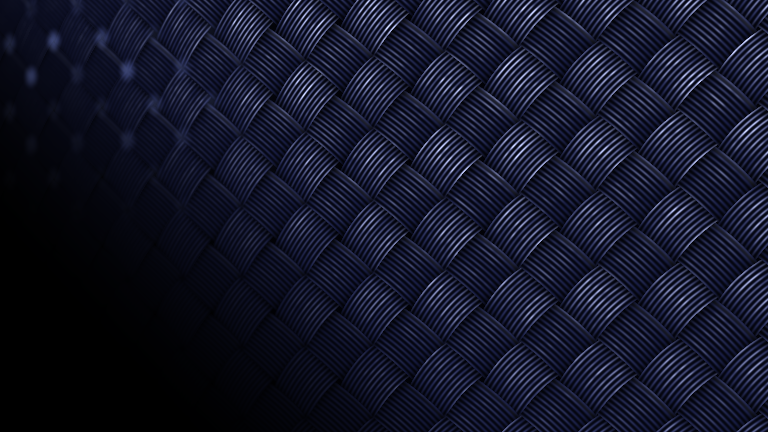
A Shadertoy shader for this pattern:

```glsl
#define RIDGES 10.0
#define HALF_WIDTH 0.465
#define HALF_LENGTH 0.64
#define ROWS 5.75
#define DEFOCUS 0.08
#define GLOSS 1.2
#define NAVY vec3(0.078, 0.098, 0.25)
#define STEEL vec3(0.38, 0.39, 0.41)
#define HOLE vec3(0.006, 0.009, 0.026)
#define HAZE vec3(0.20, 0.23, 0.36)

float hash(vec2 p) {
    return fract(sin(dot(p, vec2(127.1, 311.7))) * 43758.5453);
}

float noise(vec2 p) {
    vec2 i = floor(p), f = fract(p);
    f = f * f * (3.0 - 2.0 * f);
    return mix(mix(hash(i), hash(i + vec2(1, 0)), f.x),
               mix(hash(i + vec2(0, 1)), hash(i + vec2(1, 1)), f.x), f.y);
}

// Unrolls the curved surface into diagonal weave coordinates
vec2 weaveCoords(vec2 p) {
    float column = 5.05 * p.x - 3.0 * exp(-1.8 * p.x) - 0.73;
    float row = (p.y - 0.63) * ROWS * (1.1 - 0.07 * p.x) + 0.3 * (1.03 - p.x);
    return vec2(column + row, column - row);
}

// Colour of one raised strand; s = (along, across), height 0 at its ends
vec3 strandColor(vec2 s, vec2 id, bool lit, float height, float focus, float light, float gloss) {
    float lane = s.y * RIDGES / (2.0 * HALF_WIDTH);
    float ridgeId = floor(lane + 0.5);
    float ridge = mix(0.5, 0.5 + 0.5 * cos(6.28318 * lane), focus);
    float wear = mix(0.45, 1.4, hash(id * 3.7 + ridgeId));
    wear *= 0.6 + 0.8 * noise(vec2(s.x * 9.0, ridgeId * 5.3) + id * 7.1);

    float shade = smoothstep(0.05, 0.75, height);
    float diffuse = (lit ? 1.05 : 0.95) * mix(0.25, 1.0, ridge) * mix(0.2, 1.0, shade);

    // Highlight peaks on the crest of each strand
    float offset = (s.x - (lit ? 0.08 : -0.1)) / (lit ? 0.4 : 0.36);
    float crest = exp(-offset * offset);
    float shine = (lit ? 1.05 : 0.45) * crest * pow(ridge, 2.2) * wear;

    // Thin lip on the upper edge of the crossing strands
    float lip = smoothstep(0.06 + 0.06 * (1.0 - focus), 0.0, abs(s.y - HALF_WIDTH + 0.04));
    shine += lit ? 0.0 : mix(0.4, 0.22, focus) * lip * shade;
    return NAVY * diffuse * light + STEEL * shine * gloss;
}

void mainImage(out vec4 fragColor, in vec2 fragCoord) {
    vec2 p = fragCoord / iResolution.y;
    vec2 weave = weaveCoords(p);

    // Light and sharpness fall off toward the turned-away corner
    float facing = dot(p, vec2(0.73, 0.68)) - 0.38;
    float light = smoothstep(-0.08, 0.52, facing);
    float focus = smoothstep(0.28, 0.9, 0.9 * p.x + 0.3 * p.y);
    float gloss = GLOSS * light * smoothstep(0.0, 0.75, facing);
    gloss *= mix(0.6, 1.0, smoothstep(0.0, 0.85, p.y)) * mix(0.6, 1.0, focus);
    float soft = 8.0 / iResolution.y + DEFOCUS * (1.0 - focus);

    float total = 1.5;
    vec3 color = total * HOLE * light;

    // Strands lean steeper where the surface turns away
    float skew = 0.1 * (1.6 - p.x);

    // Blend overlapping strands, the highest dominating
    vec2 center = floor(weave + 0.5);
    for (int j = -1; j <= 1; j++) {
        for (int i = -1; i <= 1; i++) {
            vec2 id = center + vec2(i, j);
            vec2 local = weave - id;
            bool lit = mod(id.x + id.y, 2.0) < 0.5;
            vec2 s = lit ? local : local.yx;
            s.y += (lit ? 0.2 : -0.08) * (0.15 - s.x * s.x);
            s.y += (lit ? skew : -skew) * s.x;

            float reach = s.x / HALF_LENGTH;
            float height = 1.0 - reach * reach;
            float edge = max(abs(s.y) - HALF_WIDTH, abs(s.x) - HALF_LENGTH);
            float weight = smoothstep(soft, -soft, edge) * exp(10.0 * height);
            color += weight * strandColor(s, id, lit, height, focus, light, gloss);
            total += weight;
        }
    }
    color /= total;

    // Gaps glow softly where out of focus
    float gap = smoothstep(0.3, 0.0, length(fract(weave) - 0.5));
    float glow = (1.0 - focus) * light * smoothstep(0.35, 0.95, p.y);
    color += HAZE * gap * glow * (0.3 + 1.5 * hash(floor(weave)));
    fragColor = vec4(color, 1.0);
}
```
